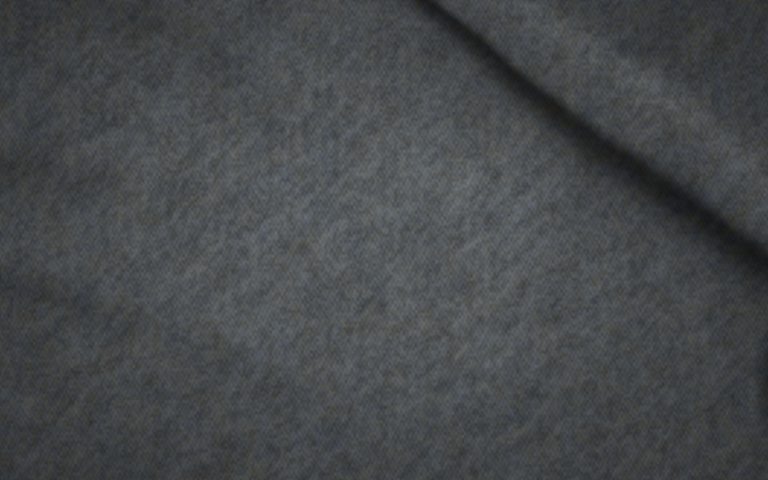
Give the GLSL for this texture, as a Shadertoy shader.

```glsl
// Grey heather jersey cloth under a soft central light, with a rolled fold
// across the upper right. Slanted value noise gives the fibres, sine rows give
// the knit, and Gaussian falloffs along curves and segments give the creases.

const float TAU = 6.2831853;
const vec3 CLOTH_TINT = vec3(0.955, 1.0, 1.022);
const vec3 WARM_SHIFT = vec3(0.014, 0.004, -0.018);
const vec2 LIGHT_CENTRE = vec2(0.79, 0.54);
const vec2 LIGHT_RADIUS = vec2(0.84, 0.58);
const vec2 FIBRE_DIRECTION = vec2(0.64, 0.768);

float hash(vec2 cell) {
    return fract(sin(dot(cell, vec2(127.1, 311.7))) * 43758.5453);
}

// Smooth value noise in -1..1
float noise(vec2 p) {
    vec2 cell = floor(p);
    vec2 f = fract(p);
    f = f * f * (3.0 - 2.0 * f);
    float low = mix(hash(cell), hash(cell + vec2(1.0, 0.0)), f.x);
    float high = mix(hash(cell + vec2(0.0, 1.0)), hash(cell + 1.0), f.x);
    return 2.0 * mix(low, high, f.y) - 1.0;
}

float fbm(vec2 p, int octaves) {
    float sum = 0.0;
    float amplitude = 0.5;
    for (int i = 0; i < octaves; i++) {
        sum += amplitude * noise(p);
        p = p * 2.03 + 17.3;
        amplitude *= 0.6;
    }
    return sum;
}

float bell(float x, float width) {
    return exp(-x * x / (width * width));
}

// Soft dark line between two points, fading towards its ends
float crease(vec2 p, vec2 a, vec2 b, float width) {
    vec2 ab = b - a;
    float t = dot(p - a, ab) / dot(ab, ab);
    float side = length(p - a - ab * t) + 0.3 * width * noise(p * 11.0);
    return bell(side, width) * bell(t - 0.5, 0.55);
}

// Heathered fibres, stretched along one direction
float fibres(vec2 p, vec2 along) {
    vec2 q = vec2(dot(p, along), dot(p, vec2(-along.y, along.x)));
    q.y += 0.010 * noise(p * 9.0);
    float broad = fbm(q * vec2(14.0, 34.0), 3);
    float thin = noise(q * vec2(48.0, 105.0) + 40.0);
    return 0.65 * broad + 0.35 * thin;
}

// Staggered stitches, rows per canvas height
float knit(vec2 p, float rows) {
    p += 0.002 * vec2(noise(p * 14.0), noise(p * 14.0 + 50.0));
    return sin(TAU * rows * (p.x + 0.06 * p.y)) * sin(TAU * rows * 0.55 * (p.y - 0.06 * p.x));
}

// Brightness factor of the rolled fold and the shadow beneath it
float fold(vec2 p) {
    float s = p.x - 0.896;
    float seam = 1.0 - 0.754 * s - 0.018 * sin(TAU * s / 1.41);
    float d = (p.y - seam) * 0.8 + 0.006 * noise(p * 9.0);
    float lower = mix(0.032, 0.052, smoothstep(0.0, 0.4, s));
    float upper = mix(0.012, 0.024, smoothstep(0.0, 0.5, s));
    float shadow = bell(d + 0.006, d < -0.006 ? lower : upper);
    float halo = bell(d, 0.12) * step(d, 0.0) + bell(d, 0.05) * step(0.0, d);

    float ridge = 0.12 + 0.035 * sin(TAU * 0.5 * (p.x - 1.0) / 0.65);
    ridge += 0.012 * noise(p * 6.0 + 4.0);
    float beyond = smoothstep(ridge - 0.01, ridge + 0.05, d);
    float crest = bell(d - ridge + 0.015, 0.04);
    return (1.0 - 0.56 * shadow) * (1.0 - 0.12 * halo)
         * (1.0 - 0.06 * beyond) * (1.0 + 0.14 * crest);
}

// Brightness factor of the shallow creases near the borders
float creases(vec2 p) {
    float shade = 1.0;
    shade -= 0.16 * crease(p, vec2(-0.15, 0.66), vec2(0.26, 0.60), 0.055);
    shade -= 0.16 * crease(p, vec2(-0.10, 0.44), vec2(0.32, 0.31), 0.034);
    shade -= 0.12 * crease(p, vec2(0.14, 1.04), vec2(0.54, 0.82), 0.055);
    shade -= 0.08 * crease(p, vec2(0.42, 0.26), vec2(0.68, 0.13), 0.035);
    shade -= 0.45 * crease(p, vec2(1.61, 0.30), vec2(1.60, 0.12), 0.028);
    return shade;
}

void mainImage(out vec4 fragColor, in vec2 fragCoord) {
    vec2 p = fragCoord / iResolution.y;

    // Broad light and large folds
    vec2 offset = (p - LIGHT_CENTRE) / LIGHT_RADIUS;
    float light = 0.190 + 0.176 * exp(-dot(offset, offset));
    light *= 1.0 + 0.07 * fbm(p * vec2(3.0, 5.0) + 8.0, 2);
    light *= fold(p) * creases(p);

    // Fibres, stitches and two sizes of grain
    float weave = 0.19 * fibres(p, FIBRE_DIRECTION);
    weave += 0.050 * knit(p, 105.0);
    weave += 0.100 * noise(p * 165.0);
    weave += 0.055 * noise(p * 80.0 + 60.0);
    light *= 1.0 + weave;

    // Slight warm and cool variation between the yarns
    float warmth = 0.65 * noise(p * 85.0 + 90.0) + 0.35 * noise(p * 22.0 + 30.0);
    vec3 color = light * CLOTH_TINT + warmth * WARM_SHIFT;
    fragColor = vec4(clamp(color, 0.0, 1.0), 1.0);
}
```
